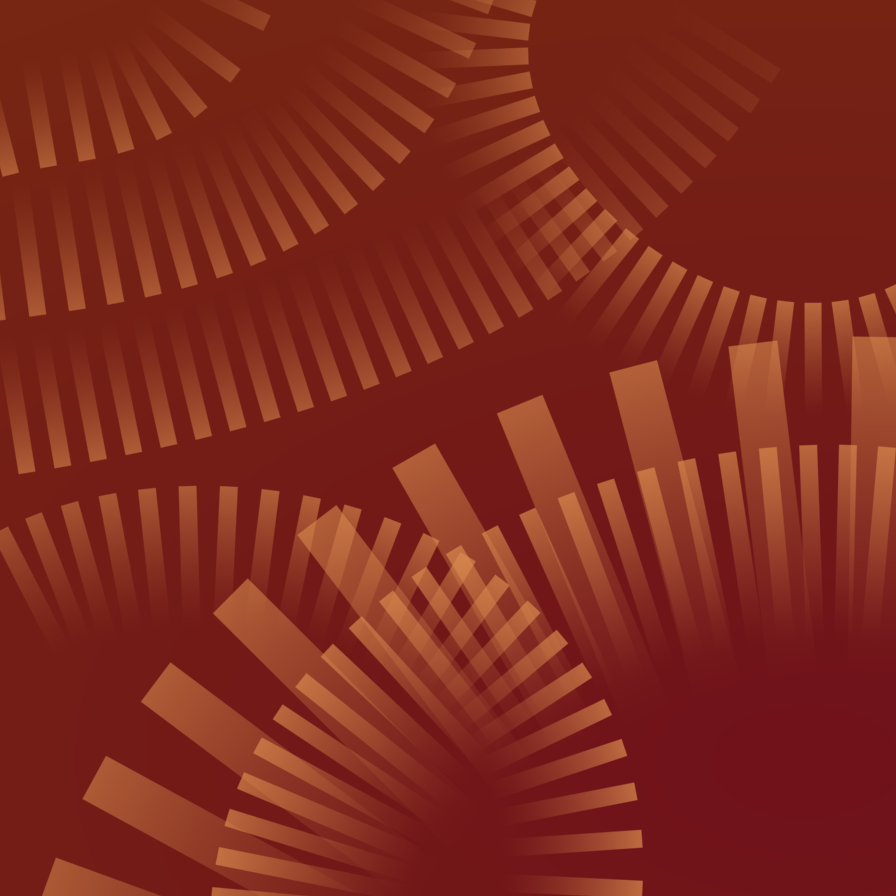
This background is drawn by a three.js fragment shader. Its source:

```glsl
// Rows of glowing copper bars fanned along sweeping curves over deep red.
// Each row is a cubic through four points; bars start on it at even steps,
// stand at right angles to it and fade out along their length.

varying vec2 vUv;

const vec3 CRIMSON = vec3(0.440, 0.062, 0.105);
const vec3 RUST = vec3(0.465, 0.150, 0.073);
const vec3 COPPER = vec3(0.86, 0.55, 0.31);
const float EDGE = 0.001;   // half width of the soft edge
const float FADE = 1.4;     // above one, light gathers near the tips
const int MAX_BARS = 28;

// Crimson pool at the lower right, turning to rust further away
vec3 background(vec2 p) {
  float reach = length((p - vec2(0.90, 0.15)) * vec2(0.6, 1.0));
  return mix(CRIMSON, RUST, clamp(0.06 + 0.94 * reach, 0.0, 1.0));
}

// Coverage of one bar: solid at its tip, fading along dir
float bar(vec2 p, vec2 tip, vec2 dir, float width, float len) {
  vec2 d = p - tip;
  float along = dot(d, dir);
  float across = abs(dot(d, vec2(-dir.y, dir.x))) - 0.5 * width;
  float mask = smoothstep(-EDGE, EDGE, along) * (1.0 - smoothstep(-EDGE, EDGE, across));
  return mask * pow(clamp(1.0 - along / len, 0.0, 1.0), FADE);
}

// Bars on the right-hand side of the cubic through a, b, c, d.
// size holds bar width and length; glow holds strength at start and end.
vec3 barRow(vec3 color, vec2 p, vec2 a, vec2 b, vec2 c, vec2 d,
            int count, vec2 size, vec2 glow) {
  vec2 k1 = (-11.0 * a + 18.0 * b - 9.0 * c + 2.0 * d) / 6.0;
  vec2 k2 = a - 2.5 * b + 2.0 * c - 0.5 * d;
  vec2 k3 = (d - a + 3.0 * (b - c)) / 6.0;
  for (int i = 0; i < MAX_BARS; i++) {
    if (i >= count) break;
    float t = float(i) / float(count - 1);
    float u = 3.0 * t;
    vec2 tip = a + u * (k1 + u * (k2 + u * k3));
    vec2 tangent = normalize(k1 + u * (2.0 * k2 + 3.0 * u * k3));
    vec2 dir = vec2(tangent.y, -tangent.x);
    float strength = mix(glow.x, glow.y, t * (2.0 - t));
    color = mix(color, COPPER, strength * bar(p, tip, dir, size.x, size.y));
  }
  return color;
}

void main() {
  vec2 p = vUv;
  vec3 color = background(p);

  // Three nested sweeps at the upper left
  color = barRow(color, p, vec2(0.298, 0.974), vec2(0.211, 0.864),
                 vec2(0.112, 0.824), vec2(0.012, 0.805),
                 8, vec2(0.019, 0.125), vec2(0.30, 0.55));
  color = barRow(color, p, vec2(0.548, 0.993), vec2(0.413, 0.784),
                 vec2(0.225, 0.684), vec2(-0.003, 0.642),
                 17, vec2(0.019, 0.155), vec2(0.36, 0.54));
  color = barRow(color, p, vec2(0.866, 0.915), vec2(0.630, 0.677),
                 vec2(0.329, 0.539), vec2(-0.010, 0.466),
                 27, vec2(0.019, 0.155), vec2(0.10, 0.58));

  // Ring around the hollow at the upper right
  color = barRow(color, p, vec2(0.596, 0.990), vec2(0.635, 0.815),
                 vec2(0.797, 0.685), vec2(0.996, 0.681),
                 21, vec2(0.019, 0.130), vec2(0.46, 0.68));

  // Broad bars of the large lower fan
  color = barRow(color, p, vec2(0.053, 0.017), vec2(0.257, 0.335),
                 vec2(0.580, 0.549), vec2(0.979, 0.624),
                 10, vec2(0.055, 0.380), vec2(0.54, 0.62));

  // Two narrow arcs crossing at the bottom
  color = barRow(color, p, vec2(0.000, 0.408), vec2(0.302, 0.453),
                 vec2(0.596, 0.323), vec2(0.717, 0.007),
                 22, vec2(0.020, 0.160), vec2(0.44, 0.72));
  color = barRow(color, p, vec2(0.236, 0.000), vec2(0.375, 0.285),
                 vec2(0.661, 0.458), vec2(0.990, 0.501),
                 23, vec2(0.020, 0.220), vec2(0.68, 0.68));

  gl_FragColor = vec4(color, 1.0);
}
```
